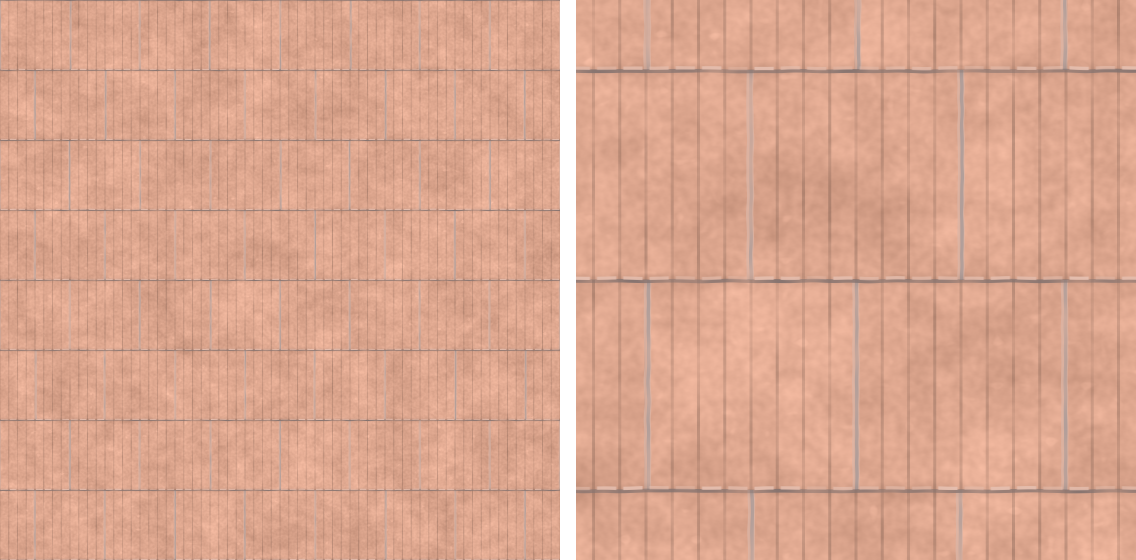
Left, the full canvas; right, a detail of the centre.
Give the GLSL for this texture, as a Shadertoy shader.

```glsl
const float TILES = 8.0;          // tiles across and down
const float RIBS = 8.0;           // ribs on each tile
const vec3 CLAY_DARK = vec3(0.785, 0.580, 0.490);
const vec3 CLAY_LIGHT = vec3(0.960, 0.732, 0.632);
const vec3 MORTAR_GREY = vec3(0.670, 0.610, 0.600);
const vec3 MORTAR_PALE = vec3(0.860, 0.710, 0.650);
const vec3 SHADOW = vec3(0.520, 0.450, 0.435);

float hash(vec2 p) {
    vec3 q = fract(vec3(p.xyx) * 0.1031);
    q += dot(q, q.yzx + 33.33);
    return fract((q.x + q.y) * q.z);
}

vec2 gradient(vec2 cell) {
    float angle = 6.28318 * hash(cell);
    return vec2(cos(angle), sin(angle));
}

float gradientNoise(vec2 p) {
    vec2 i = floor(p), f = fract(p);
    vec2 u = f * f * f * (f * (f * 6.0 - 15.0) + 10.0);
    vec2 e = vec2(0.0, 1.0);
    float bottom = mix(dot(gradient(i), f), dot(gradient(i + e.yx), f - e.yx), u.x);
    float top = mix(dot(gradient(i + e), f - e), dot(gradient(i + e.yy), f - e.yy), u.x);
    return mix(bottom, top, u.y);
}

float fbm(vec2 p) {
    float sum = 0.0, amplitude = 1.0;
    for (int i = 0; i < 5; i++) {
        sum += amplitude * gradientNoise(p);
        p = mat2(1.6, 1.2, -1.2, 1.6) * p + 17.3;
        amplitude *= 0.6;
    }
    return sum;
}

// Pixel coverage of a line, from signed distance d and half width w
float line(float d, float w, float pixel) {
    float h = 0.5 * pixel;
    return clamp((min(d + h, w) - max(d - h, -w)) / pixel, 0.0, 1.0);
}

// Signed distance to the nearest whole number
float toNearest(float x) {
    return x - floor(x + 0.5);
}

// Fired clay: cloudy stains, fine grain, tone of each tile and rib
vec3 clay(vec2 uv, vec2 tile, float rib) {
    float tone = 0.5 + 0.38 * fbm(uv * 12.0 + 4.0);
    tone += 0.28 * fbm(uv * vec2(38.0, 58.0) + 31.0);
    tone += 0.24 * gradientNoise(uv * 210.0);
    tone += 0.08 * (hash(tile + 5.0) - 0.5);
    tone += 0.08 * (hash(vec2(rib, tile.y) + 71.0) - 0.5);
    float scuff = smoothstep(0.38, 0.60, gradientNoise(uv * vec2(95.0, 120.0) + 9.0));
    return mix(CLAY_DARK, CLAY_LIGHT, tone + 0.25 * scuff);
}

void mainImage(out vec4 fragColor, in vec2 fragCoord) {
    vec2 uv = fragCoord / iResolution.xy;
    float pixel = 1.0 / min(iResolution.x, iResolution.y);

    // Running bond: every other row is moved by half a tile
    vec2 p = uv * TILES;
    float row = floor(p.y);
    p.x += 0.5 * mod(row + 1.0, 2.0);
    vec2 tile = floor(p);
    float rib = floor(p.x * RIBS);
    vec3 color = clay(uv, tile, rib);

    // Faint grooves between ribs, worn in places
    float grooveIndex = floor(p.x * RIBS + 0.5);
    float grooveDistance = toNearest(p.x * RIBS) / (RIBS * TILES);
    float grooveWear = 0.11 + 0.12 * gradientNoise(vec2(grooveIndex * 3.7, uv.y * 30.0));
    color *= 1.0 - max(grooveWear, 0.0) * line(grooveDistance, 0.0009, pixel);

    // Vertical joints, each with its own offset and amount of grey
    vec2 joint = vec2(floor(p.x + 0.5), row);
    float jitter = 0.0025 * (hash(joint + 3.0) - 0.5);
    float wobble = 0.0006 * gradientNoise(uv * 90.0 + 13.0);
    float across = toNearest(p.x) / TILES + jitter + wobble;
    float bare = hash(joint + 23.0) + 0.7 * gradientNoise(vec2(joint.x * 9.1, uv.y * 38.0));
    color = mix(color, MORTAR_PALE, 0.75 * line(across, 0.0021, pixel));
    color = mix(color, MORTAR_GREY, mix(0.15, 0.85, smoothstep(0.1, 0.8, bare))
        * line(across - 0.0005, 0.0010, pixel));

    // Horizontal joints: shadow line under a pale edge broken at the ribs
    float up = toNearest(p.y) / TILES + 0.0006 * gradientNoise(uv * 60.0 + 41.0);
    float jointRow = floor(p.y + 0.5);
    float ribX = uv.x * TILES * RIBS;
    float dash = smoothstep(0.08, 0.18, abs(toNearest(ribX)));
    dash *= mix(0.3, 0.95, hash(vec2(floor(ribX), jointRow + 50.0)));
    float depth = 0.68 + 0.6 * gradientNoise(vec2(uv.x * 45.0, jointRow * 5.3));
    color *= 1.0 - 0.06 * (1.0 - smoothstep(0.0, 0.006, abs(up)));
    color = mix(color, SHADOW, depth * line(up + 0.0006, 0.0011, pixel));
    color = mix(color, MORTAR_PALE + 0.04, dash * line(up - 0.0011, 0.0010, pixel));

    fragColor = vec4(color, 1.0);
}
```
